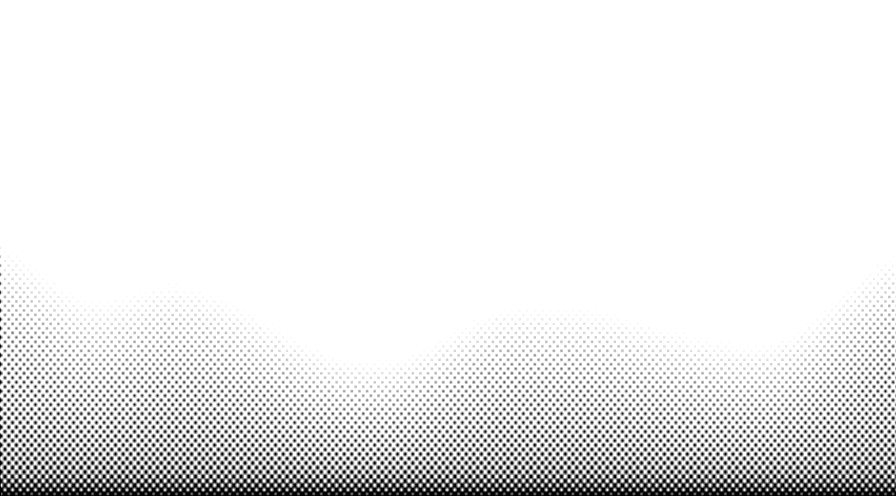
Write a Shadertoy shader that draws this background.

```glsl
// Black halftone dots rising from the bottom edge in a soft wave on white.

const vec3 PAPER = vec3(1.0);
const vec3 INK = vec3(0.01);
const vec2 PITCH = vec2(0.01537, 0.0181);   // dot spacing, in canvas heights
const vec2 ANCHOR = vec2(0.986, 0.338);     // centre of one dot
const float FADE_INK = 0.45;                // coverage gained from crest to floor
const float FADE_POWER = 1.4;
const float FLOOR_INK = 0.55;               // extra coverage along the floor
const float FLOOR_HEIGHT = 0.023;
const float RIM_WIDTH = 0.0022;             // darker strip on the left edge
const float RIM_INK = 0.30;
const float SOFTNESS = 0.0050;              // width of the dot edges
const int SAMPLES = 7;                      // antialiasing grid per axis
const float TAU = 6.2831853;

// Wave slopes: start x, end x (canvas widths), change of height
const float CREST_START = 0.535;
const int SLOPES = 6;
const vec3 SLOPE[SLOPES] = vec3[SLOPES](
    vec3(-0.033, 0.111, -0.136),
    vec3( 0.111, 0.189,  0.033),
    vec3( 0.189, 0.410, -0.157),
    vec3( 0.423, 0.580,  0.110),
    vec3( 0.625, 0.846, -0.077),
    vec3( 0.846, 1.029,  0.200));

// Height at which the dots vanish
float crestHeight(float x) {
    float height = CREST_START;
    for (int i = 0; i < SLOPES; i++)
        height += SLOPE[i].z * smoothstep(SLOPE[i].x, SLOPE[i].y, x);
    return height;
}

// Share of the paper covered by ink
float inkCoverage(vec2 p, float crest) {
    float depth = clamp((crest - p.y) / crest, 0.0, 1.0);
    float cover = FADE_INK * pow(depth, FADE_POWER);
    cover += FLOOR_INK * exp(-max(p.y, 0.0) / FLOOR_HEIGHT);
    cover += RIM_INK * step(p.x, RIM_WIDTH) * smoothstep(0.0, 0.3, depth);
    return clamp(cover, 0.0, 1.0);
}

// Spot value that a staggered dot must exceed to give the coverage
float spotThreshold(float cover) {
    float c = min(cover, 1.0 - cover);
    float t = 1.0 - 0.5 * TAU * c + (TAU - 4.0) * c * c;
    return cover < 0.5 ? t : -t;
}

float halftone(vec2 p, float cover) {
    vec2 wave = cos(TAU * (p - ANCHOR) / PITCH);
    return wave.x * wave.y > spotThreshold(cover) ? 1.0 : 0.0;
}

void mainImage(out vec4 fragColor, in vec2 fragCoord) {
    vec2 center = fragCoord / iResolution.y;
    float crest = crestHeight(fragCoord.x / iResolution.x);
    float cover = inkCoverage(center, crest);
    float footprint = max(SOFTNESS, 1.0 / iResolution.y);
    float ink = 0.0;

    // Average a grid of samples around the pixel
    for (int j = 0; j < SAMPLES; j++)
        for (int i = 0; i < SAMPLES; i++) {
            vec2 offset = (vec2(i, j) + 0.5) / float(SAMPLES) - 0.5;
            ink += halftone(center + offset * footprint, cover);
        }
    ink /= float(SAMPLES * SAMPLES);

    fragColor = vec4(mix(PAPER, INK, ink), 1.0);
}
```
